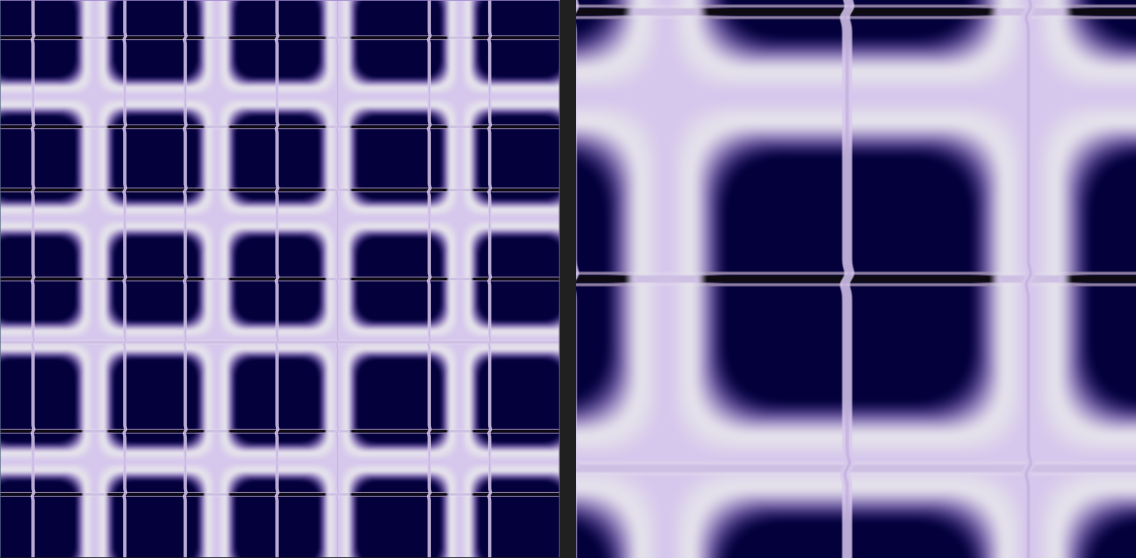
Left, the full canvas; right, a detail of the centre.
A Shadertoy shader for this pattern:

```glsl
// Soft pale bands cross on navy, joined by a smooth minimum of two folded distances.
// Over them lie unevenly paired fine lines: lilac threads upright, black lines with
// pale rails across. All lengths are fractions of the canvas height.

const vec3 NAVY   = vec3(0.01, 0.00, 0.235);
const vec3 PALE   = vec3(0.89, 0.875, 0.92);
const vec3 LILAC  = vec3(0.84, 0.785, 0.925);
const vec3 THREAD = vec3(0.74, 0.66, 0.85);
const vec3 RAIL   = vec3(0.62, 0.56, 0.68);
const vec3 INK    = vec3(0.05, 0.04, 0.07);

const float BAND_PITCH = 0.2181;
const float LINE_PITCH = 0.2728;
const vec2 BAND_START  = vec2(0.1700, 0.1728);
const vec2 FIRST_LINE  = vec2(0.0592, 0.1140);
const vec2 SECOND_LINE = vec2(0.2237, 0.2272);

// Signed offset from the nearest member of an evenly spaced family.
float repeatOffset(float x, float start, float pitch) {
    float t = (x - start) / pitch;
    return (t - floor(t + 0.5)) * pitch;
}

// Signed offset from the nearest line of two interleaved families.
float pairOffset(float x, float first, float second, float pitch) {
    float a = repeatOffset(x, first, pitch);
    float b = repeatOffset(x, second, pitch);
    return abs(a) < abs(b) ? a : b;
}

float smoothMin(float a, float b, float k) {
    float h = max(k - abs(a - b), 0.0) / k;
    return min(a, b) - 0.25 * k * h * h;
}

// Antialiased stroke around zero distance.
float stroke(float d, float halfWidth, float blur) {
    return 1.0 - smoothstep(halfWidth - blur, halfWidth + blur, abs(d));
}

// Band brightness: 1 in the plateau, 0 in the navy squares.
float bandLevel(float d) {
    return 1.0 - smoothstep(0.0145, 0.0385, d);
}

vec3 bandColor(float d, float level) {
    vec3 ridge = mix(LILAC, PALE, smoothstep(0.001, 0.014, d));
    vec3 violetTint = vec3(0.0, -0.05, 0.06) * 4.0 * level * (1.0 - level);
    return mix(NAVY, ridge, level) + violetTint;
}

// Black core between two thin rails, turning lilac over the pale bands.
vec3 addRailedLine(vec3 color, float d, float level, float blur) {
    float light = smoothstep(0.55, 0.95, level);
    float rails = stroke(abs(d) - 0.0034, 0.0009, blur);
    float core = stroke(d, 0.0021, blur);
    color = mix(color, mix(RAIL, PALE, light), rails * mix(0.9, 0.35, light));
    return mix(color, mix(INK, LILAC * 0.96, light), core);
}

// Lilac thread with paler flanks.
vec3 addThread(vec3 color, float d, float blur) {
    color = mix(color, LILAC, 0.85 * stroke(d, 0.0030, blur));
    return mix(color, THREAD, 0.6 * stroke(d, 0.0010, blur));
}

// Hairline frame with a separate tone on each side.
vec3 addFrame(vec3 color, vec2 p, vec2 size, float blur) {
    float w = 0.0015;
    color = mix(color, vec3(0.34, 0.42, 0.52), 0.8 * stroke(p.x, w, blur));
    color = mix(color, vec3(0.30, 0.33, 0.42), 0.8 * stroke(size.x - p.x, w * 1.5, blur));
    color = mix(color, vec3(0.10, 0.10, 0.14), 0.9 * stroke(p.y, w, blur));
    return mix(color, vec3(0.62, 0.52, 0.80), 0.9 * stroke(size.y - p.y, w, blur));
}

void mainImage(out vec4 fragColor, in vec2 fragCoord) {
    vec2 p = fragCoord / iResolution.y;
    vec2 size = iResolution.xy / iResolution.y;
    float blur = max(0.7 / iResolution.y, 0.0008);

    // Crossing bands
    float dx = abs(repeatOffset(p.x, BAND_START.x, BAND_PITCH));
    float dy = abs(repeatOffset(p.y, BAND_START.y, BAND_PITCH));
    float d = max(smoothMin(dx, dy, 0.036), 0.0);
    float level = bandLevel(d);
    vec3 color = bandColor(d, level);

    // Fine lines; each thread kinks slightly where it meets a railed line
    float across = pairOffset(p.y, FIRST_LINE.y, SECOND_LINE.y, LINE_PITCH);
    float upright = pairOffset(p.x, FIRST_LINE.x, SECOND_LINE.x, LINE_PITCH);
    float s = across / 0.005;
    float kink = 0.003 * s * exp(-s * s);
    color = addRailedLine(color, across, level, blur);
    color = addThread(color, upright - kink, blur);

    color = addFrame(color, p, size, blur);
    fragColor = vec4(color, 1.0);
}
```
